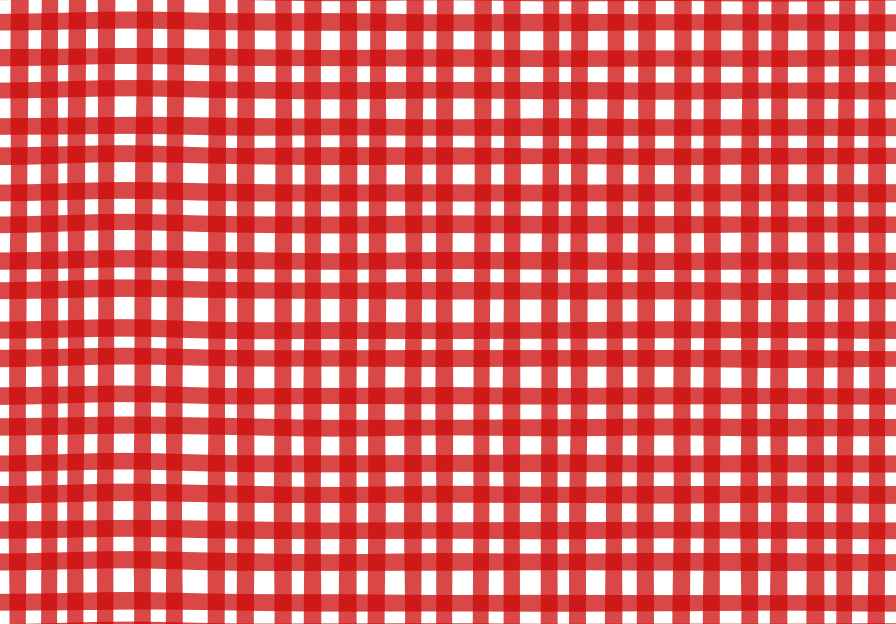
Reproduce this pattern procedurally as a WebGL 1 fragment shader.

```glsl
precision mediump float;
// Hand-drawn gingham: pairs of translucent red stripes run down and across
// a white cloth, darkening where they cross. Each stripe is a distance band
// with slightly uneven spacing, lean and edges. One unit is one column pair.

uniform vec2 u_resolution;

const vec3 CLOTH = vec3(1.0);
const vec3 DYE = vec3(0.797, 0.027, 0.027);
const float DYE_OPACITY = 0.74;

const float PAIRS_ACROSS = 13.4;
const float COLUMN_START = 0.20;   // first stripe from the left edge
const float ROW_START = -0.122;    // first stripe from the top edge
const float ROW_PITCH = 1.009;
const float PAIR_GAP = 0.454;      // between the two stripes of a pair
const float STRIPE_WIDTH = 0.253;

const float SPACING_JITTER = 0.035;
const float LEAN = 0.005;
const float EDGE_WOBBLE = 0.022;
const float BOW_HEIGHT = 0.035;    // rows lift slightly near the left side
const float BOW_CENTRE = 1.9;

float hash(vec2 p) {
  return fract(sin(dot(p, vec2(12.9898, 78.233))) * 437.585);
}

// Smooth one-dimensional noise in -0.5..0.5.
float wobble(float t, float seed) {
  float i = floor(t);
  float f = smoothstep(0.0, 1.0, t - i);
  return mix(hash(vec2(i, seed)), hash(vec2(i + 1.0, seed)), f) - 0.5;
}

// Uneven spacing of column pairs, strongest at the sides of the cloth.
float columnShift(float k) {
  float leftSide = 0.113 * exp(-0.3 * k) * cos(1.5 * k + 0.75);
  float rightSide = -0.09 * smoothstep(12.0, 13.0, k);
  return leftSide + rightSide;
}

// Uneven spacing of row pairs, the last one sitting a little low.
float rowShift(float k) {
  return 0.04 * smoothstep(8.0, 9.0, k);
}

// Coverage of one stripe; d is the signed distance from its centre line.
float stripe(float d, float along, float seed, float pixel) {
  float low = d + 0.5 * STRIPE_WIDTH
            + EDGE_WOBBLE * wobble(along * 0.6, seed);
  float high = 0.5 * STRIPE_WIDTH - d
             + EDGE_WOBBLE * wobble(along * 0.6, seed + 0.37);
  return clamp(min(low, high) / pixel + 0.5, 0.0, 1.0);
}

// Coverage of all paired stripes in one direction.
float stripePairs(float across, float along, float pitch, float isRow,
                  float pixel) {
  float nearest = floor(across / pitch);
  float cover = 0.0;
  for (int n = -1; n <= 1; n++) {
    float k = max(nearest + float(n), 0.0);
    float shift = mix(columnShift(k), rowShift(k), isRow);
    for (int s = 0; s < 2; s++) {
      float side = float(s);
      float seed = 2.0 * k + side + 50.0 * isRow;
      float jitter = SPACING_JITTER * (hash(vec2(seed, 3.0)) - 0.5);
      float lean = LEAN * hash(vec2(seed, 7.0)) * (along - 4.6);
      float centre = k * pitch + shift + side * PAIR_GAP
                   + jitter + lean * (1.0 - isRow);
      cover = max(cover, stripe(across - centre, along, seed, pixel));
    }
  }
  return cover;
}

void main() {
  float pixel = PAIRS_ACROSS / u_resolution.x;
  vec2 p = gl_FragCoord.xy * pixel;
  float fromTop = u_resolution.y * pixel - p.y;

  // Gentle shared lift of the rows.
  float bowX = (p.x - BOW_CENTRE) / 1.2;
  float bow = BOW_HEIGHT * exp(-bowX * bowX);

  float columns = stripePairs(p.x - COLUMN_START, p.y, 1.0, 0.0, pixel);
  float rows = stripePairs(fromTop - ROW_START + bow, p.x, ROW_PITCH, 1.0,
                           pixel);

  // Two translucent coats of the same dye.
  vec3 color = mix(CLOTH, DYE, DYE_OPACITY * columns);
  color = mix(color, DYE, DYE_OPACITY * rows);
  gl_FragColor = vec4(color, 1.0);
}
```
